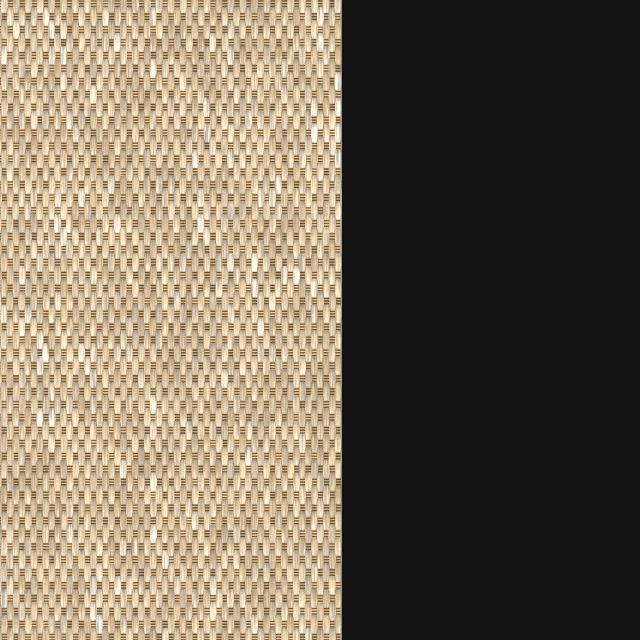
This texture is drawn by a Shadertoy shader. Its source:

```glsl
const vec3 BACKDROP = vec3(0.07);
const vec3 SHADOW = vec3(0.36, 0.25, 0.13);
const vec3 WEFT = vec3(0.90, 0.79, 0.61);
const vec3 TAN = vec3(0.80, 0.70, 0.56);
const vec3 SAND = vec3(0.90, 0.81, 0.67);
const vec3 CREAM = vec3(0.98, 0.95, 0.90);
const vec3 GREY = vec3(0.75, 0.71, 0.66);
const float CLOTH_EDGE = 0.534;
const vec2 CELL = vec2(0.00932, 0.0202);

float hash(vec2 p) {
    return fract(sin(dot(p, vec2(127.1, 311.7))) * 43758.5453);
}

float noise(vec2 p) {
    vec2 i = floor(p), f = fract(p);
    f = f * f * (3.0 - 2.0 * f);
    float low = mix(hash(i), hash(i + vec2(1.0, 0.0)), f.x);
    float high = mix(hash(i + vec2(0.0, 1.0)), hash(i + vec2(1.0)), f.x);
    return mix(low, high, f.y);
}

// Fine horizontal cords seen through the gaps between strands
vec3 weftColor(vec2 p) {
    float y = p.y - round(p.y);
    float cord = 0.5 + 0.5 * cos(y * 30.0);
    float tone = 0.9 + 0.25 * hash(floor(p + 0.5));
    return mix(WEFT, SHADOW, cord) * tone;
}

// Colour of one raised strand, varied along its length and by fibre
vec3 strandColor(vec2 offset, vec2 id, vec2 p) {
    float tone = hash(id);
    float run = noise(vec2(id.x * 7.3, id.y * 0.22));
    vec3 color = mix(TAN, SAND, smoothstep(0.0, 0.8, tone));
    color = mix(color, CREAM, 0.85 * smoothstep(0.70, 1.15, 0.45 * tone + 0.75 * run));

    // Pale and grey filaments run beside each other within a strand
    float filament = noise(vec2(p.x * 4.5, p.y * 0.6 + id.x * 3.1));
    color = mix(color, GREY, 0.85 * smoothstep(0.56, 0.8, filament));
    color = mix(color, CREAM, 0.5 * smoothstep(0.42, 0.15, filament) * smoothstep(-0.3, 0.4, offset.y));
    float fibre = noise(vec2(p.x * 9.0, p.y * 1.0 + id.x * 5.7)) - 0.5;

    // Lit lower end, shaded upper end
    float roundness = 1.03 - 0.18 * offset.x * offset.x;
    float top = smoothstep(0.3, 0.75, -offset.y);
    float bottom = smoothstep(0.6, 0.78, offset.y);
    float light = roundness + 0.09 * offset.y - 0.13 * top - 0.16 * bottom + 0.28 * fibre;
    return color * light;
}

// Staggered strands, nearly straight, narrowing at both ends
vec3 weave(vec2 p) {
    vec3 color = weftColor(p);
    float column = round(p.x);
    for (int i = -1; i <= 1; i++) {
        float c = column + float(i);
        float shifted = p.y + mod(c, 2.0);
        float center = 2.0 * round(shifted * 0.5);
        vec2 offset = vec2(p.x - c, shifted - center);
        vec2 id = vec2(c, center);
        offset.x += 0.12 * (hash(id + 8.3) - 0.5);
        float halfWidth = mix(0.59, 0.45, smoothstep(0.25, 0.75, abs(offset.y)));
        float side = 1.0 - smoothstep(halfWidth - 0.06, halfWidth + 0.06, abs(offset.x));
        float reach = 0.72 + 0.08 * (hash(id + 4.7) - 0.5);
        float ends = 1.0 - smoothstep(reach - 0.04, reach + 0.04, abs(offset.y));
        float shade = 1.0 - smoothstep(halfWidth, halfWidth + 0.15, abs(offset.x));
        color *= 1.0 - 0.16 * shade * ends;
        color = mix(color, strandColor(offset, id, p), side * ends);
    }
    return color;
}

vec3 cloth(vec2 uv) {
    vec2 p = vec2(uv.x - 0.342, 1.0 - uv.y - 0.0058) / CELL;
    float blotch = 0.5 * noise(uv * vec2(13.0, 9.0)) + 0.5 * noise(uv * vec2(60.0, 20.0));
    vec3 color = weave(p) * (0.98 + 0.08 * blotch);
    float grain = hash(floor(uv * 768.0)) - 0.5;
    return color + 0.09 * grain;
}

vec3 scene(vec2 uv, float pixel) {
    float inside = 1.0 - smoothstep(CLOTH_EDGE - pixel, CLOTH_EDGE + pixel, uv.x);
    vec3 color = cloth(uv);
    float rim = smoothstep(CLOTH_EDGE - 0.003, CLOTH_EDGE, uv.x);
    color = mix(color, GREY * 0.9, 0.4 * rim);
    return mix(BACKDROP, color, inside);
}

void mainImage(out vec4 fragColor, in vec2 fragCoord) {
    const int SAMPLES = 3;
    float pixel = 0.5 / iResolution.x;
    vec3 color = vec3(0.0);
    // Supersample the fine threads
    for (int y = 0; y < SAMPLES; y++) {
        for (int x = 0; x < SAMPLES; x++) {
            vec2 jitter = (vec2(x, y) + 0.5) / float(SAMPLES) - 0.5;
            color += scene((fragCoord + jitter) / iResolution.xy, pixel);
        }
    }
    fragColor = vec4(clamp(color / float(SAMPLES * SAMPLES), 0.0, 1.0), 1.0);
}
```
